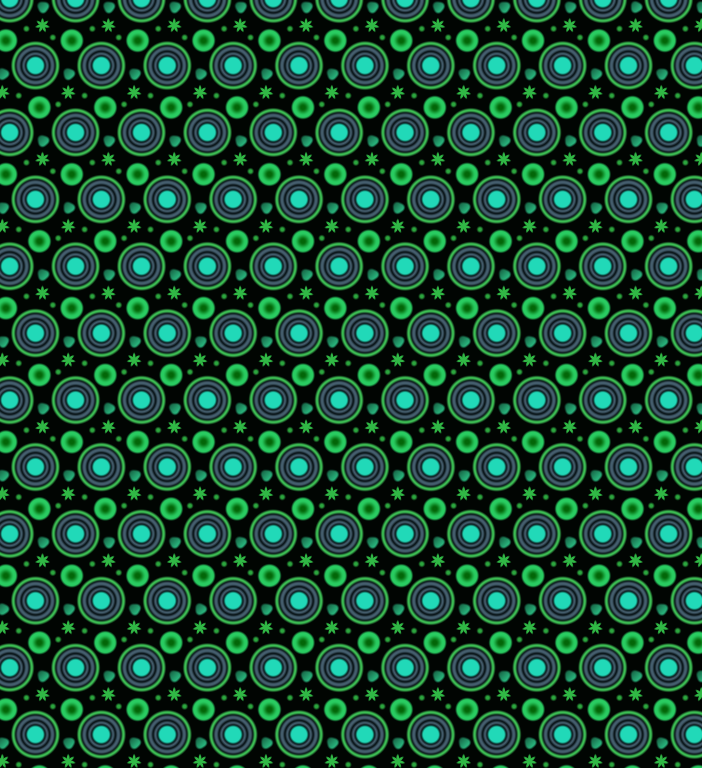
Write a WebGL 2 fragment shader that draws this pattern.

```glsl
#version 300 es
precision highp float;
// Staggered rows of concentric ring medallions on near-black, with green
// beads, teal pebbles, small stars and sparks in the gaps. Each motif is a
// distance function, wrapped along its row and layered over nearby rows.

uniform vec2 u_resolution;
out vec4 fragColor;

// Lengths are in row pitches.
const float ROWS = 11.48;
const float COLUMN_PITCH = 0.985;
const float FIRST_CENTRE = 0.53;
const float ROW_SHIFT = 0.60;

const vec3 BACKGROUND = vec3(0.003, 0.018, 0.008);
const vec3 RING_GREEN = vec3(0.24, 0.75, 0.33);
const vec3 RING_SLATE = vec3(0.27, 0.37, 0.43);
const vec3 RING_SHADE = vec3(0.02, 0.06, 0.07);
const vec3 CORE_TEAL = vec3(0.13, 0.85, 0.72);
const vec3 BEAD_RIM = vec3(0.16, 0.80, 0.38);
const vec3 BEAD_HEART = vec3(0.01, 0.40, 0.03);
const vec3 PEBBLE_TEAL = vec3(0.13, 0.58, 0.40);
const vec3 STAR_GREEN = vec3(0.19, 0.72, 0.27);

float hash(vec2 p) {
  return fract(sin(dot(p, vec2(127.1, 311.7))) * 4375.85);
}

float coverage(float d, float soft) {
  return 1.0 - smoothstep(-soft, soft, d);
}

float band(float r, float inner, float outer) {
  return abs(r - 0.5 * (inner + outer)) - 0.5 * (outer - inner);
}

// Offset to the nearest copy of a motif along its row.
vec2 wrapRow(vec2 p) {
  p.x -= COLUMN_PITCH * round(p.x / COLUMN_PITCH);
  return p;
}

float starDistance(vec2 p, float points, float radius, float depth) {
  float wave = cos(points * (atan(p.y, p.x + 1e-5) - 1.57));
  return length(p) - radius * (1.0 - depth + depth * wave);
}

vec3 drawMedallion(vec3 col, vec2 p, float soft) {
  float r = length(p);
  col = mix(col, RING_SHADE, coverage(r - 0.33, soft));
  col = mix(col, RING_GREEN, coverage(band(r, 0.308, 0.354), soft));
  col = mix(col, RING_SLATE, coverage(band(r, 0.228, 0.281), soft));
  col = mix(col, RING_SLATE, coverage(band(r, 0.157, 0.195), soft));
  return mix(col, CORE_TEAL, coverage(r - 0.130, soft));
}

vec3 drawBead(vec3 col, vec2 p, float soft) {
  float r = length(p);
  vec3 body = mix(BEAD_HEART, BEAD_RIM, smoothstep(0.02, 0.125, r));
  return mix(col, body, coverage(r - 0.165, soft));
}

vec3 drawPebble(vec3 col, vec2 p, float soft, float seed) {
  float wobble = 0.007 * sin(3.0 * atan(p.y, p.x + 1e-5) + 1.5 * seed);
  vec3 body = PEBBLE_TEAL * (1.0 + 2.5 * (p.x - p.y));
  return mix(col, body, coverage(length(p) - 0.082 - wobble, soft));
}

vec3 drawStar(vec3 col, vec2 p, float soft) {
  float d = starDistance(p, 7.0, 0.100, 0.24);
  return mix(col, STAR_GREEN, coverage(d, soft));
}

vec3 drawSpark(vec3 col, vec2 p, float soft) {
  return mix(col, STAR_GREEN, 0.9 * coverage(length(p) - 0.038, soft));
}

vec3 drawRow(vec3 col, vec2 p, float row, float soft) {
  float odd = mod(row, 2.0);
  float side = 1.0 - 2.0 * odd;  // sparks mirror on alternate rows
  vec2 q = p - vec2(FIRST_CENTRE + ROW_SHIFT * odd, row + 0.5);

  vec2 pebble = q - vec2(0.50, -0.125);
  float column = round(pebble.x / COLUMN_PITCH);

  col = drawSpark(col, wrapRow(q - vec2(0.26 * side, 0.42)), soft);
  col = drawSpark(col, wrapRow(q - vec2(-0.25 * side, -0.45)), soft);
  col = drawStar(col, wrapRow(q - vec2(0.49, -0.40)), soft);
  col = drawPebble(col, wrapRow(pebble), soft, hash(vec2(column, row)));
  col = drawBead(col, wrapRow(q - vec2(mix(0.543, 0.444, odd), 0.374)), soft);
  return drawMedallion(col, wrapRow(q), soft);
}

void main() {
  float pixel = ROWS / u_resolution.y;
  float soft = max(0.023, 0.75 * pixel);
  vec2 p = gl_FragCoord.xy * pixel;

  // Motifs spill over row borders, so neighbouring rows are drawn too.
  vec3 col = BACKGROUND;
  for (int i = -1; i <= 1; i++) {
    col = drawRow(col, p, floor(p.y) + float(i), soft);
  }
  fragColor = vec4(col, 1.0);
}
```
